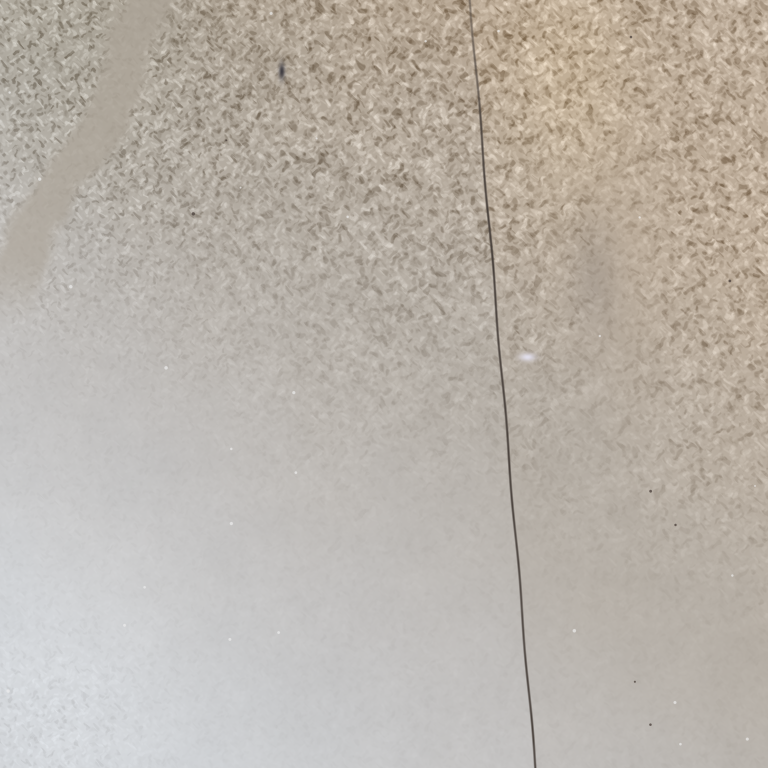
Write a Shadertoy shader that draws this texture.

```glsl
// Worn flaked stone floor: grainy beige fading to a pale grey sheen, cut by a thin joint.
#define COARSE_CELLS 98.0
#define FINE_CELLS 150.0
#define SPECK_CELLS 15.0
#define GRAIN_CONTRAST 0.112
#define FAINT_GRAIN 0.09
#define JOINT_HALF_WIDTH 0.0014
#define PALE_SHEEN vec3(0.812, 0.825, 0.84)
#define COOL_GREY vec3(0.762, 0.755, 0.75)
#define WARM_GREY vec3(0.712, 0.685, 0.65)
#define BEIGE vec3(0.735, 0.67, 0.595)
#define JOINT_COLOR vec3(0.28, 0.25, 0.23)

vec3 hash3(vec2 p) {
    vec3 q = fract(vec3(p.xyx) * vec3(0.1031, 0.1030, 0.0973));
    q += dot(q, q.yxz + 33.33);
    return fract((q.xxy + q.yzz) * q.zyx);
}

// Layered rotated sines, roughly -1 to 1
float mottle(vec2 p) {
    float sum = 0.0, amp = 0.5;
    for (int i = 0; i < 5; i++) {
        p = mat2(0.8, 0.6, -0.6, 0.8) * p * 1.6 + 1.7;
        sum += amp * sin(p.x + 1.3 * sin(p.y)) * cos(0.8 * p.y + sin(p.x * 0.7));
        amp *= 0.72;
    }
    return sum;
}

// Soft elliptical spot
float spot(vec2 p, vec2 center, vec2 radius) {
    vec2 d = (p - center) / radius;
    return exp(-dot(d, d));
}

// Signed tone of scattered, randomly turned flakes with uneven width
float flakes(vec2 uv, float cells, float seed) {
    vec2 p = uv * cells;
    p += 0.25 * sin(p.yx * 1.7 + seed) + 0.08 * sin(p.yx * 5.1 + p.xy * 2.3);
    float soft = 0.08 + 0.55 * cells / iResolution.y;
    float tone = 0.0;
    for (int y = -1; y <= 1; y++)
    for (int x = -1; x <= 1; x++) {
        vec2 id = floor(p) + vec2(x, y);
        vec3 h = hash3(id + seed);
        vec3 k = hash3(id + seed + 71.0);
        float angle = 6.2832 * k.x;
        vec2 dir = vec2(cos(angle), sin(angle));
        vec2 d = p - id - h.xy;
        float len = mix(0.05, 0.5, k.y);
        float along = clamp(dot(d, dir), -len, len);
        float width = mix(0.08, 0.24, fract(k.z * 7.3)) * (1.0 + 0.7 * along);
        float mask = 1.0 - smoothstep(width - 0.5 * soft, width + 1.5 * soft, length(d - dir * along));
        tone += mask * (h.z < 0.43 ? -0.5 - 1.3 * k.z : 0.3 + 0.8 * k.z);
    }
    return clamp(tone, -1.9, 1.3);
}

// Sparse tiny grit: x is bright glints, y is dark specks
vec2 grit(vec2 uv) {
    vec2 p = uv * SPECK_CELLS;
    vec3 h = hash3(floor(p) + 19.0);
    float dist = length(fract(p) - 0.15 - 0.7 * h.xy) / SPECK_CELLS;
    float radius = mix(0.0008, 0.002, fract(h.z * 37.0));
    float mask = 1.0 - smoothstep(radius - 0.0007, radius + 0.0012, dist);
    return mask * vec2(step(0.88, h.z), step(h.z, 0.05));
}

void mainImage(out vec4 fragColor, in vec2 fragCoord) {
    vec2 uv = fragCoord / iResolution.xy;
    float px = 1.0 / iResolution.y;
    float clouds = mottle(uv * 5.0);
    float fineClouds = mottle(uv * 22.0 + 4.0);
    float jointDist = uv.x - (0.697 - 0.085 * uv.y) - 0.0008 * sin(uv.y * 31.0);
    float rightSide = smoothstep(-px, px, jointDist);

    // Broad light falloff from the lower left
    float warmth = 0.6 * uv.y + 0.46 * uv.x + 0.025 * clouds + 0.05 * rightSide;
    vec3 color = mix(PALE_SHEEN, COOL_GREY, smoothstep(0.05, 0.38, warmth));
    color = mix(color, WARM_GREY, smoothstep(0.3, 0.62, warmth));
    color = mix(color, BEIGE, smoothstep(0.56, 0.95, warmth));
    color += 0.03 * spot(uv, vec2(0.1, 0.14), vec2(0.16, 0.2));
    color -= vec3(0.035, 0.038, 0.045) * spot(uv, vec2(0.37, 1.0), vec2(0.3, 0.3));
    color -= vec3(0.025, 0.018, 0.025) * spot(uv, vec2(0.05, 0.98), vec2(0.2, 0.25));
    color += 0.008 * clouds + 0.008 * fineClouds;

    // Worn areas: a smooth trail at upper left and a rubbed strip past the joint
    float trailDist = abs(uv.x - 0.015 - 0.52 * (uv.y - 0.63) - 0.012 * sin(uv.y * 24.0));
    float trail = 1.0 - smoothstep(0.02, 0.045, trailDist + 0.008 * fineClouds);
    trail *= smoothstep(0.56, 0.68, uv.y);
    float rubbed = spot(uv, vec2(0.8, 0.63), vec2(0.07, 0.19)) * rightSide;
    color = mix(color, vec3(0.675, 0.642, 0.595), 0.6 * trail);
    color += vec3(0.035, 0.028, 0.008) * spot(uv, vec2(0.74, 0.9), vec2(0.09, 0.15)) * rightSide;
    color -= vec3(0.055, 0.048, 0.036) * spot(uv, vec2(0.775, 0.64), vec2(0.035, 0.08));

    // Flake grain, finer toward the left, fading downward
    float fade = uv.y - mix(0.6, 0.22, uv.x) + 0.05 * clouds + 0.04 * fineClouds;
    float grain = FAINT_GRAIN + smoothstep(-0.12, 0.48, fade);
    grain += 0.25 * spot(uv, vec2(0.06, 0.05), vec2(0.12, 0.1));
    grain += 0.2 * spot(uv, vec2(0.08, 0.77), vec2(0.18, 0.14));
    grain *= (1.0 - 0.85 * trail) * (1.0 - 0.7 * rubbed);
    float coarseShare = smoothstep(0.05, 0.5, uv.x);
    float tone = mix(0.9, 0.5, coarseShare) * flakes(uv, FINE_CELLS, 5.0)
               + mix(0.2, 0.8, coarseShare) * flakes(uv, COARSE_CELLS, 43.0);
    color += GRAIN_CONTRAST * grain * tone * vec3(0.9, 0.95, 1.0);

    // Grit, one dark chip and one pale chip
    vec2 specks = grit(uv);
    color = mix(color, vec3(0.93), 0.7 * specks.x);
    color = mix(color, vec3(0.3, 0.26, 0.24), 0.8 * specks.y);
    color = mix(color, vec3(0.25, 0.24, 0.26), spot(uv, vec2(0.367, 0.907), vec2(0.004, 0.011)));
    color = mix(color, vec3(0.88, 0.87, 0.92), spot(uv, vec2(0.687, 0.535), vec2(0.01, 0.005)));

    // Joint line, faint at the top
    float joint = 1.0 - smoothstep(0.0, JOINT_HALF_WIDTH + px, abs(jointDist));
    float jointStrength = mix(0.95, 0.55, smoothstep(0.75, 1.0, uv.y)) + 0.1 * fineClouds;
    color = mix(color, JOINT_COLOR, clamp(joint * jointStrength, 0.0, 1.0));

    fragColor = vec4(clamp(color, 0.0, 1.0), 1.0);
}
```
